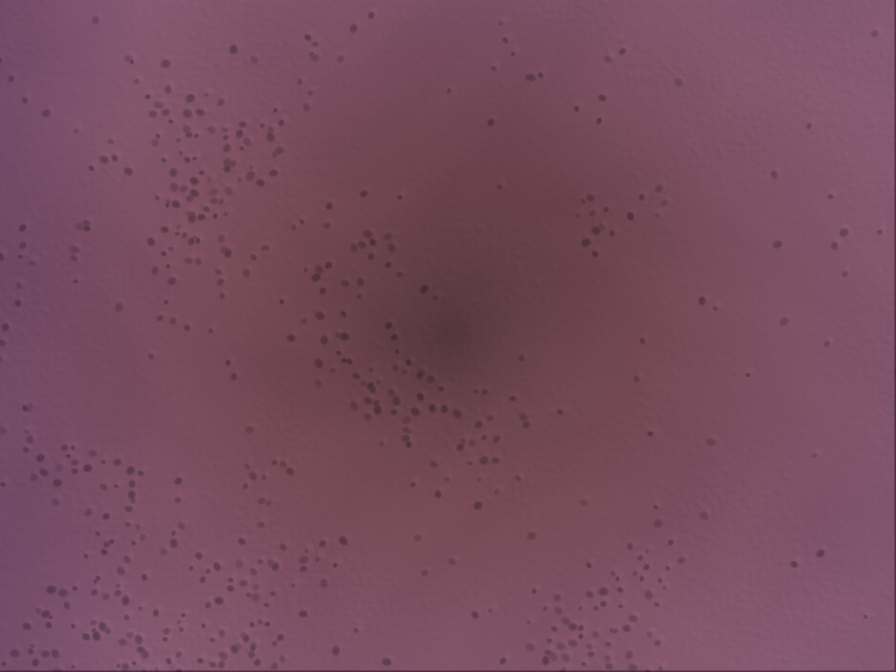
Give the GLSL for this texture, as a WebGL 1 fragment shader.

```glsl
precision highp float;
uniform vec2 u_resolution;

#define GRAIN_SCALE 88.0
#define FINE_SCALE 150.0
#define SPOT_SCALE 56.0
#define RELIEF 0.085
#define MOTTLE 0.022
#define SPOT_DEPTH 0.27
#define CORE_FALLOFF 6.0
#define CORE_COLOR vec3(0.335, 0.212, 0.240)
#define ROSE_COLOR vec3(0.492, 0.306, 0.360)
#define MAUVE_COLOR vec3(0.520, 0.343, 0.443)

vec2 hash2(vec2 cell) {
  vec3 h = fract(cell.xyx * vec3(0.1031, 0.1030, 0.0973));
  h += dot(h, h.yzx + 33.33);
  return fract((h.xx + h.yz) * h.zy);
}

// Smooth irregular patches from warped, layered sines, about -1 to 1
float patches(vec2 p) {
  float sum = 0.0;
  float weight = 0.5;
  for (int i = 0; i < 4; i++) {
    p += 0.45 * sin(p.yx * 1.3 + vec2(1.7, 4.1));
    sum += weight * sin(p.x + 0.6) * sin(p.y + 2.3);
    p = mat2(1.5, 1.1, -1.1, 1.5) * p + 3.7;
    weight *= 0.62;
  }
  return sum;
}

// Cellular bumps lit from the upper right: bright on one flank, dark on the other
float bumps(vec2 p) {
  vec2 cell = floor(p);
  float shade = 0.0;
  for (int y = -1; y <= 1; y++) {
    for (int x = -1; x <= 1; x++) {
      vec2 id = cell + vec2(float(x), float(y));
      vec2 rnd = hash2(id);
      vec2 d = p - id - 0.15 - 0.7 * rnd;
      float strength = 0.25 + 0.75 * hash2(id + 71.0).x;
      shade += strength * dot(d, vec2(0.65, 0.76)) * exp(-5.5 * dot(d, d));
    }
  }
  return shade;
}

// Where the dark cells gather: mostly lower left, in loose colonies
float colony(vec2 p) {
  float bias = 0.30 * (1.0 - smoothstep(0.35, 1.05, p.x));
  bias += 0.20 * (1.0 - smoothstep(0.05, 0.55, p.y));
  bias -= 0.35 * smoothstep(0.85, 1.2, p.x);
  return smoothstep(0.20, 0.95, patches(p * 9.0 + 5.0) + bias);
}

// x: dark body of the spots, y: pale rim beside them
vec2 spots(vec2 p) {
  vec2 q = p * SPOT_SCALE;
  vec2 cell = floor(q);
  vec2 result = vec2(0.0);
  for (int y = -1; y <= 1; y++) {
    for (int x = -1; x <= 1; x++) {
      vec2 id = cell + vec2(float(x), float(y));
      vec2 rnd = hash2(id + 19.0);
      vec2 kind = hash2(id + 137.0);
      vec2 d = q - id - rnd;
      float present = step(kind.x, 0.02 + 0.62 * colony(id / SPOT_SCALE));
      float radius = 0.22 + 0.25 * kind.y;
      float angle = 6.283 * rnd.x;
      vec2 axis = vec2(cos(angle), sin(angle));
      float dist = length(d + 0.22 * axis * dot(d, axis));
      float body = 1.0 - smoothstep(radius * 0.45, radius * 1.25, dist);
      float rim = exp(-16.0 * pow(length(d - vec2(0.28, 0.32)) - 0.1, 2.0));
      result = max(result, present * vec2(body * (0.45 + 0.55 * rnd.y), rim));
    }
  }
  return result;
}

// Uneven lamp light: a dark core, rosy middle and mauve surround
vec3 lampLight(vec2 p, float aspect) {
  vec2 fromCore = p - vec2(0.5 * aspect, 0.5);
  float r = length(fromCore * vec2(0.88, 1.0));
  vec3 color = mix(CORE_COLOR, ROSE_COLOR, 1.0 - exp(-CORE_FALLOFF * r));
  color = mix(color, MAUVE_COLOR, smoothstep(0.22, 0.70, r));
  vec2 shadow = (fromCore - vec2(0.10, 0.20)) * vec2(1.0, 0.9);
  color *= 1.0 - 0.09 * exp(-14.0 * dot(shadow, shadow));
  float leftEdge = 1.0 - smoothstep(-0.1, 0.30, p.x);
  return color * (1.0 - leftEdge * vec3(0.16, 0.18, 0.10));
}

void main() {
  vec2 p = gl_FragCoord.xy / u_resolution.y;
  float aspect = u_resolution.x / u_resolution.y;
  vec3 color = lampLight(p, aspect);

  // Broad stains and fine surface relief
  float stain = patches(p * 6.0);
  color += MOTTLE * stain * vec3(1.0, 0.85, 0.65);
  float rough = 0.55 + 0.45 * smoothstep(-0.4, 0.6, patches(p * 8.0 + 11.0));
  float relief = bumps(p * GRAIN_SCALE) + 0.55 * bumps(p * FINE_SCALE + 40.0);
  color *= 1.0 + 2.0 * RELIEF * rough * relief;

  // Scattered dark cells
  vec2 spot = spots(p);
  color *= 1.0 + 0.05 * spot.y * (1.0 - spot.x);
  color *= 1.0 - SPOT_DEPTH * spot.x;

  // Thin dark border on the right and bottom
  float border = min(aspect - p.x, p.y);
  color *= 0.55 + 0.45 * smoothstep(0.0, 0.004, border);
  gl_FragColor = vec4(color, 1.0);
}
```
